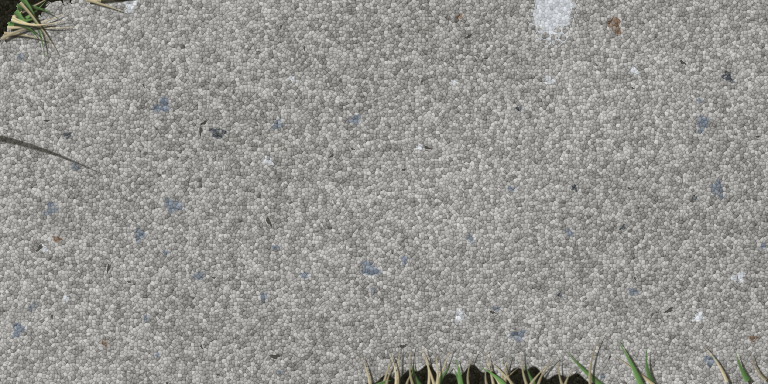
This texture is drawn by a Shadertoy shader. Its source:

```glsl
const vec3 CONCRETE = vec3(0.603, 0.597, 0.582);
const vec3 BLUE_STONE = vec3(0.42, 0.46, 0.51);
const vec3 DARK_STONE = vec3(0.28, 0.30, 0.32);
const vec3 PALE_STONE = vec3(0.80, 0.82, 0.84);
const vec3 RUST_STONE = vec3(0.43, 0.34, 0.27);
const vec3 PIT = vec3(0.23, 0.22, 0.20);
const vec3 SOIL = vec3(0.13, 0.13, 0.10);
const vec3 STRAW = vec3(0.73, 0.68, 0.55);
const vec3 GREEN = vec3(0.40, 0.54, 0.32);
const vec2 LIGHT = vec2(-0.6, 0.8);
const float FINE_GRAINS = 112.0;   // grains per canvas height
const float COARSE_GRAINS = 48.0;
const float FINE_CONTRAST = 0.23;
const float COARSE_CONTRAST = 0.055;

vec2 hash2(vec2 p) {
    vec3 q = fract(p.xyx * vec3(0.1031, 0.1030, 0.0973));
    q += dot(q, q.yzx + 33.33);
    return fract((q.xx + q.yz) * q.zy);
}

// Cellular bumps: random tone, lit side and dark gaps, centred on zero
float grain(vec2 p) {
    vec2 cell = floor(p), nearOffset = vec2(0.0), nearCell = cell;
    float nearest = 9.0, second = 9.0;
    for (int j = -1; j <= 1; j++)
    for (int i = -1; i <= 1; i++) {
        vec2 id = cell + vec2(i, j);
        vec2 offset = id + hash2(id) - p;
        float d = length(offset);
        if (d < nearest) {
            second = nearest; nearest = d;
            nearOffset = offset; nearCell = id;
        } else second = min(second, d);
    }
    float gap = smoothstep(0.0, 0.3, second - nearest);
    return hash2(nearCell + 71.0).x - 0.5 - 0.5 * dot(nearOffset, LIGHT) + 0.7 * (gap - 0.7);
}

// Irregular scattered chips: x = coverage, y = random value of the chip
vec2 scatter(vec2 p, float density, float share, vec2 radii, float stretch, float px) {
    vec2 cell = floor(p * density), result = vec2(0.0);
    for (int j = -1; j <= 1; j++)
    for (int i = -1; i <= 1; i++) {
        vec2 id = cell + vec2(i, j);
        vec2 kind = hash2(id + density), shape = hash2(id + 19.7);
        if (kind.x > share) continue;
        float turn = 6.283 * shape.x, c = cos(turn), s = sin(turn);
        vec2 q = mat2(c, s, -s, c) * (p - (id + hash2(id + 5.3)) / density);
        q.y *= stretch;
        float a = atan(q.y, q.x);
        float wobble = 1.0 + 0.22 * sin(3.0 * a + turn) + 0.14 * sin(5.0 * a + 9.0 * shape.y);
        float radius = mix(radii.x, radii.y, shape.y * shape.y);
        float cover = 1.0 - smoothstep(-px, px, length(q) - radius * wobble);
        if (cover > result.x) result = vec2(cover, kind.y);
    }
    return result;
}

// Tapered curved blade: x = coverage, y = signed side
vec2 blade(vec2 q, float angle, float len, float width, float bend, float px) {
    vec2 dir = vec2(cos(angle), sin(angle));
    float t = dot(q, dir) / len;
    float side = dot(q, vec2(-dir.y, dir.x)) - bend * len * t * t;
    float cover = 1.0 - smoothstep(-px, px, abs(side) - width * (1.0 - t));
    return vec2(cover * step(0.0, t) * step(t, 1.0), side / width);
}

// Blades rooted between a and b, each with a cast shadow
vec3 tuft(vec3 color, vec2 p, vec2 a, vec2 b, float angle, float spread,
          float len, int count, float greenShare, float px) {
    for (int i = 0; i < count; i++) {
        vec2 seed = vec2(float(i), 37.0 * a.x + 11.0);
        vec2 h = hash2(seed), k = hash2(seed + 53.0);
        bool isGreen = hash2(seed + 87.0).x < greenShare;
        vec2 q = p - mix(a, b, h.x);
        float turn = angle + spread * (2.0 * h.y - 1.0);
        float size = len * mix(0.4, 1.0, k.x), bend = k.y - 0.5;
        float width = isGreen ? 0.008 : 0.0045;
        float shade = blade(q - vec2(0.010, -0.006), turn, size, width, bend, px).x;
        vec2 leaf = blade(q, turn, size, width, bend, px);
        vec3 tint = (isGreen ? GREEN : STRAW) * (0.75 + 0.4 * k.y + 0.25 * leaf.y);
        color = mix(mix(color, SOIL, 0.7 * shade), tint, leaf.x);
    }
    return color;
}

void mainImage(out vec4 fragColor, in vec2 fragCoord) {
    float px = 1.0 / iResolution.y;
    vec2 p = fragCoord * px;
    float right = iResolution.x * px;

    // Supersampled concrete grain and broad stains
    float fine = 0.0;
    for (int k = 0; k < 4; k++)
        fine += 0.25 * grain((p + (vec2(k % 2, k / 2) - 0.5) * 0.5 * px) * FINE_GRAINS);
    float coarse = grain(p * COARSE_GRAINS);
    float stain = sin(5.0 * p.x + 2.0 * sin(4.0 * p.y)) + sin(9.0 * p.y - 3.0 * p.x + sin(11.0 * p.x));
    float relief = FINE_CONTRAST * fine + COARSE_CONTRAST * coarse;
    vec3 color = CONCRETE + relief + 0.010 * stain * vec3(1.0, 1.05, 1.15);

    // Pebbles, embedded stones and pits
    vec2 pebble = scatter(p, 17.0, 0.4, vec2(0.004, 0.012), 1.3, px);
    color = mix(color, CONCRETE * mix(0.95, 1.2, pebble.y) + 0.5 * relief, 0.65 * pebble.x);
    vec2 stone = scatter(p, 7.0, 0.6, vec2(0.008, 0.025), 1.5, px);
    vec3 mineral = stone.y < 0.58 ? BLUE_STONE : stone.y < 0.74 ? DARK_STONE
                 : stone.y < 0.93 ? PALE_STONE : RUST_STONE;
    color = mix(color, mineral + 0.7 * relief, stone.x * (0.85 + 0.6 * min(coarse, 0.0)));
    float rim = scatter(p + 0.005 * LIGHT, 9.0, 0.25, vec2(0.005, 0.014), 2.6, px).x;
    float pit = scatter(p, 9.0, 0.25, vec2(0.005, 0.014), 2.6, px).x;
    color = mix(mix(color, CONCRETE * 1.15, 0.6 * rim), PIT, 0.8 * pit);

    // Chalky patch at the top edge
    float patchEdge = length((p - vec2(0.72 * right, 0.97)) * vec2(1.0, 0.75)) - 0.05 + 0.025 * coarse;
    color = mix(color, PALE_STONE + 0.6 * relief, 0.85 * (1.0 - smoothstep(-0.006, 0.006, patchEdge)));

    // Long thin shadow at the left
    float streak = blade(p - vec2(0.0, 0.64), -0.22, 0.28, 0.008, -0.12, px).x;
    color = mix(color, SOIL, 0.6 * streak);

    // Shaded soil below the grass
    float ragged = 0.012 * sin(47.0 * p.x) + 0.008 * sin(113.0 * p.x + 1.0);
    float span = smoothstep(0.47, 0.52, p.x / right) * (1.0 - smoothstep(0.70, 0.82, p.x / right));
    float bed = p.y - (0.032 + ragged) * span + 0.01 * (1.0 - span);
    float corner = 0.6 * p.x + (1.0 - p.y) - 0.10 + 0.012 * sin(60.0 * p.x) + 0.01 * coarse;
    color = mix(color, SOIL + 0.3 * relief, 1.0 - smoothstep(-0.004, 0.004, min(bed, corner)));

    // Grass along the borders
    color = tuft(color, p, vec2(0.48 * right, -0.01), vec2(0.74 * right, -0.01), 1.5, 0.8, 0.11, 32, 0.25, px);
    color = tuft(color, p, vec2(0.75 * right, -0.01), vec2(right, 0.01), 2.1, 0.5, 0.14, 8, 0.6, px);
    color = tuft(color, p, vec2(-0.01, 0.87), vec2(0.06, 1.01), -0.2, 0.8, 0.17, 15, 0.6, px);
    color = tuft(color, p, vec2(0.22, 1.0), vec2(0.30, 1.01), -0.1, 0.25, 0.14, 4, 0.0, px);

    fragColor = vec4(clamp(color, 0.0, 1.0), 1.0);
}
```
